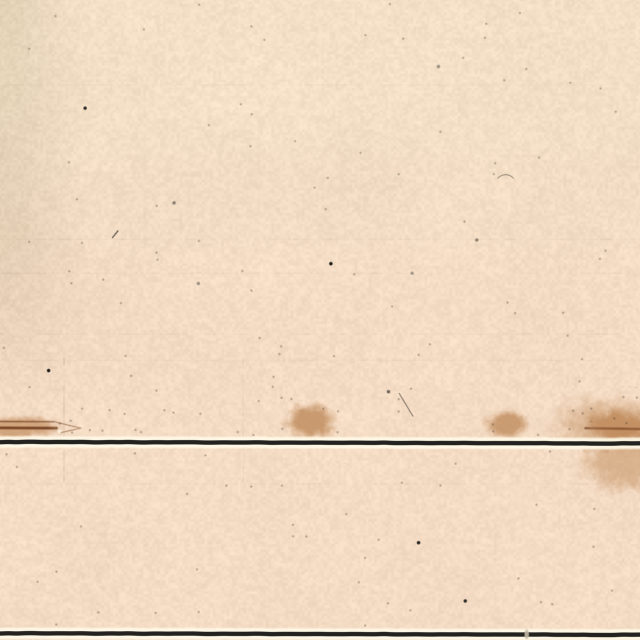
Write a WebGL 2 fragment shader that draws this texture.

```glsl
#version 300 es
precision highp float;
// Aged, grainy paper crossed by two ruled ink lines with pale halos,
// brown stains soaking along the upper rule, and scattered specks.
// Layers: toned paper, faint creases, stains, fibres and specks, ink rules.

#define PAPER_TOP vec3(0.952, 0.876, 0.775)
#define PAPER_LOW vec3(0.955, 0.856, 0.763)
#define STAIN vec3(0.74, 0.53, 0.34)
#define HALO vec3(1.0, 0.98, 0.91)
#define INK vec3(0.10, 0.10, 0.09)
#define RUST vec3(0.45, 0.25, 0.13)
#define GRAIN 0.045
#define RULE_Y 0.3095
#define BASE_Y 0.0105
#define RULE_TILT -0.0025

uniform vec2 u_resolution;
out vec4 fragColor;

// Solid specks: x, y, strength
const vec3 SPECKS[11] = vec3[11](
    vec3(0.133, 0.831, 0.9), vec3(0.517, 0.588, 1.0), vec3(0.076, 0.421, 1.0),
    vec3(0.654, 0.152, 0.95), vec3(0.727, 0.061, 0.9), vec3(0.685, 0.896, 0.4),
    vec3(0.272, 0.683, 0.45), vec3(0.745, 0.625, 0.45), vec3(0.644, 0.573, 0.35),
    vec3(0.607, 0.388, 0.6), vec3(0.310, 0.557, 0.4));

float hash(vec2 p) {
    vec3 q = fract(vec3(p.xyx) * 0.1031);
    q += dot(q, q.yzx + 33.33);
    return fract((q.x + q.y) * q.z);
}

float noise(vec2 p) {
    vec2 i = floor(p), f = fract(p);
    f = f * f * (3.0 - 2.0 * f);
    return mix(mix(hash(i), hash(i + vec2(1, 0)), f.x),
               mix(hash(i + vec2(0, 1)), hash(i + vec2(1, 1)), f.x), f.y);
}

float fbm(vec2 p) {
    float sum = 0.0, amp = 0.5;
    for (int i = 0; i < 4; i++) {
        sum += amp * noise(p);
        p = p * 2.03 + 17.0;
        amp *= 0.5;
    }
    return sum;
}

float segment(vec2 p, vec2 a, vec2 b) {
    vec2 d = b - a;
    return length(p - a - d * clamp(dot(p - a, d) / dot(d, d), 0.0, 1.0));
}

// Coverage of a stroke from its distance and half width
float stroke(float d, float halfWidth, float aa) {
    return 1.0 - smoothstep(halfWidth - aa, halfWidth + aa, d);
}

// Ragged elliptical blot, strongest in the middle
float blot(vec2 p, vec2 centre, vec2 radius) {
    float ragged = 0.55 * (fbm(p * 95.0) - 0.47);
    return 1.0 - smoothstep(0.45, 1.15, length((p - centre) / radius) + ragged);
}

// Inked rule with a pale halo on both sides
vec3 rule(vec3 col, vec2 p, float y, float aa) {
    float d = abs(p.y - y - RULE_TILT * p.x - 0.0008 * (noise(p.xx * 40.0) - 0.5));
    col = mix(col, HALO, 0.9 * stroke(d, 0.0090, 0.0025));
    return mix(col, INK, 0.96 * stroke(d, 0.0034, max(aa, 0.0012)));
}

void main() {
    vec2 p = gl_FragCoord.xy / u_resolution;
    float aa = 0.7 / min(u_resolution.x, u_resolution.y);

    // Paper tone, shaded left margin and grain
    vec3 col = mix(PAPER_LOW, PAPER_TOP, smoothstep(0.35, 0.9, p.y));
    float margin = (1.0 - smoothstep(0.0, 0.16, p.x)) * smoothstep(0.3, 0.6, p.y);
    col -= margin * vec3(0.055, 0.05, 0.055);
    col += 0.03 * (fbm(p * 7.0) - 0.47);
    col += GRAIN * (noise(p * 230.0) - 0.5) + 0.5 * GRAIN * (noise(p * 110.0 + 9.0) - 0.5);

    // Faint creases
    const float CREASES[6] = float[6](0.867, 0.626, 0.573, 0.478, 0.437, 0.244);
    for (int i = 0; i < 6; i++)
        col -= 0.035 * stroke(abs(p.y - CREASES[i]), 0.001, 0.0015) * noise(vec2(p.x * 60.0, float(i)));
    float fold = step(0.245, p.y) * step(p.y, 0.44) * noise(p.yy * 90.0);
    col -= 0.13 * fold * stroke(abs(p.x - 0.1), 0.0008, 0.0015);
    col -= 0.06 * fold * stroke(abs(p.x - 0.38), 0.0008, 0.0015);

    // Stains along the rule
    col = mix(col, STAIN, 0.78 * blot(p, vec2(0.485, 0.341), vec2(0.041, 0.029)));
    col = mix(col, STAIN, 0.75 * blot(p, vec2(0.792, 0.337), vec2(0.035, 0.024)));
    col = mix(col, STAIN, 0.40 * blot(p, vec2(0.950, 0.337), vec2(0.095, 0.045)));
    col = mix(col, STAIN, 0.80 * blot(p, vec2(0.968, 0.335), vec2(0.062, 0.026)));
    col = mix(col, STAIN, 0.48 * blot(p, vec2(0.980, 0.280), vec2(0.075, 0.050)));
    col = mix(col, STAIN, 0.65 * blot(p, vec2(0.020, 0.332), vec2(0.085, 0.019)));

    // Rusty streaks at both ends
    float streaks = stroke(segment(p, vec2(-0.1, 0.332), vec2(0.088, 0.331)), 0.0022, 0.0018);
    streaks = max(streaks, 0.75 * stroke(segment(p, vec2(-0.1, 0.342), vec2(0.085, 0.341)), 0.0012, 0.0018));
    streaks = max(streaks, 0.6 * stroke(segment(p, vec2(0.085, 0.341), vec2(0.126, 0.331)), 0.0008, 0.0018));
    streaks = max(streaks, 0.6 * stroke(segment(p, vec2(0.095, 0.324), vec2(0.126, 0.331)), 0.0008, 0.0018));
    streaks = max(streaks, 0.75 * stroke(segment(p, vec2(0.915, 0.331), vec2(1.1, 0.328)), 0.0018, 0.002));
    col = mix(col, RUST, streaks * (0.65 + 0.35 * noise(p * vec2(70.0, 20.0))));
    col = mix(col, HALO, 0.7 * stroke(length(p - vec2(0.093, 0.326)), 0.003, 0.002));

    // Fibres: two slanted ticks and a small arc
    float fibre = 0.65 * stroke(segment(p, vec2(0.176, 0.629), vec2(0.184, 0.639)), 0.001, 0.0015);
    fibre = max(fibre, 0.5 * stroke(segment(p, vec2(0.624, 0.385), vec2(0.645, 0.350)), 0.0008, 0.0015));
    float arc = stroke(abs(length(p - vec2(0.790, 0.711)) - 0.016), 0.0008, 0.0015);
    fibre = max(fibre, 0.4 * arc * smoothstep(0.719, 0.723, p.y));
    col = mix(col, INK, fibre);

    // Solid specks, then random dust that thickens near the rule
    for (int i = 0; i < 11; i++)
        col = mix(col, INK, SPECKS[i].z * stroke(length(p - SPECKS[i].xy), 0.0026, 0.0016));
    vec2 cell = floor(p * 60.0);
    vec2 offset = 0.2 + 0.6 * vec2(hash(cell + 3.1), hash(cell + 8.7));
    float density = 0.025 + 0.14 * exp(-pow((p.y - 0.345) / 0.04, 2.0));
    float dust = step(hash(cell + 21.0), density) * stroke(length(p - (cell + offset) / 60.0), 0.0015, 0.0018);
    col = mix(col, INK, 0.32 * dust);

    // Ruled lines, the lower one with a small break
    col = rule(col, p, RULE_Y, aa);
    col = rule(col, p, BASE_Y, aa);
    col = mix(col, vec3(0.75, 0.71, 0.63), 0.9 * stroke(length((p - vec2(0.823, 0.009)) * vec2(1.0, 0.5)), 0.0035, 0.0015));

    fragColor = vec4(clamp(col, 0.0, 1.0), 1.0);
}
```
